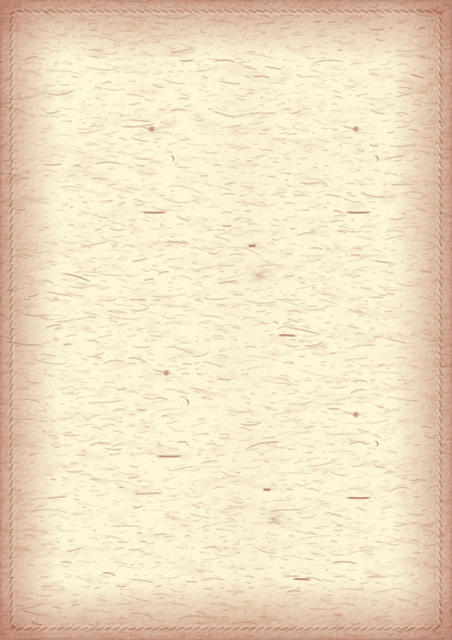
A WebGL 1 fragment shader for this texture:

```glsl
precision highp float;
uniform vec2 u_resolution;

float hash(vec2 p) {
  vec3 q = fract(vec3(p.xyx) * 0.1031);
  q += dot(q, q.yzx + 33.33);
  return fract((q.x + q.y) * q.z);
}

float noise(vec2 p) {
  vec2 i = floor(p), f = fract(p);
  f = f * f * (3.0 - 2.0 * f);
  return mix(mix(hash(i), hash(i + vec2(1.0, 0.0)), f.x),
             mix(hash(i + vec2(0.0, 1.0)), hash(i + 1.0), f.x), f.y);
}

float fbm(vec2 p) {
  float sum = 0.0, gain = 0.5;
  for (int i = 0; i < 4; i++) {
    sum += gain * noise(p);
    p = p * 2.03 + 17.0;
    gain *= 0.5;
  }
  return sum / 0.9375;
}

// Depth inside a rounded rectangle, positive inward
float insetDepth(vec2 p, vec2 size, float radius) {
  vec2 q = abs(p - 0.5 * size) - 0.5 * size + radius;
  return radius - length(max(q, 0.0)) - min(max(q.x, q.y), 0.0);
}

// Curved, tapered stroke centred at the origin
float stroke(vec2 p, float angle, float halfLength, float bend, float width, float px) {
  float c = cos(angle), s = sin(angle);
  p = vec2(c * p.x + s * p.y, c * p.y - s * p.x);
  float t = p.x / halfLength;
  float d = abs(p.y - bend * halfLength * (t * t - 0.3));
  float taper = 1.0 - smoothstep(0.55, 1.0, abs(t));
  return taper * (1.0 - smoothstep(width * 0.4, width + px, d));
}

// One hashed fibre per cell, gathered from neighbouring cells
float fibres(vec2 p, vec2 cell, float density, float seed, float px) {
  vec2 id = floor(p / cell);
  float ink = 0.0;
  for (int j = -1; j <= 1; j++) {
    for (int i = -1; i <= 1; i++) {
      vec2 k = id + vec2(float(i), float(j)) + seed;
      float a = hash(k + 3.7), b = hash(k + 11.3), c = hash(k + 23.9);
      vec2 centre = (k - seed + vec2(a, b)) * cell;
      float halfLength = cell.x * mix(0.15, 0.6, c * c);
      float bend = (hash(k + 41.1) - 0.5) * 0.6;
      float angle = (hash(k + 57.3) - 0.55) * 0.6;
      float strength = step(hash(k + 71.9), density) * mix(0.25, 1.0, a * b);
      ink = max(ink, strength * stroke(p - centre, angle, halfLength, bend, 0.0007, px));
    }
  }
  return ink;
}

// Knot, hook, dashes and stain that recur together
float inclusion(vec2 p, float px) {
  float wobble = 0.002 * (noise(p * 260.0 + 40.0) - 0.5);
  float knot = 0.75 * (1.0 - smoothstep(0.0022, 0.0052 + px, length(p) + wobble));
  float tail = 0.4 * stroke(p - vec2(-0.006, 0.002), -0.2, 0.019, 0.1, 0.0008, px);
  float hook = 0.65 * stroke(p - vec2(0.033, -0.045), 1.9, 0.006, 0.6, 0.0009, px);
  float dash = 0.85 * stroke(p - vec2(0.004, -0.130), 0.0, 0.022, 0.04, 0.0011, px);
  float speck = 0.9 * stroke(p - vec2(0.157, -0.182), 0.0, 0.007, 0.1, 0.0016, px);
  float farDash = 0.85 * stroke(p - vec2(0.212, -0.322), -0.04, 0.016, 0.0, 0.0012, px);
  vec2 q = (p - vec2(0.169, -0.228)) / vec2(0.016, 0.009);
  float stain = 0.55 * exp(-dot(q, q)) * noise(p * vec2(150.0, 260.0) + 90.0);
  return max(max(max(knot, tail), max(hook, dash)), max(max(speck, farDash), stain));
}

// Chain of slanted loops following the inset outline
float stitch(float depth, float along, float px) {
  float phase = fract(along / 0.0125) - 0.5;
  float d = abs(depth - 0.018 - 0.005 * phase);
  float gap = 1.0 - smoothstep(0.32, 0.5, abs(phase));
  return gap * (1.0 - smoothstep(0.0004, 0.0012 + px, d));
}

void main() {
  float px = 1.0 / u_resolution.y;
  vec2 p = gl_FragCoord.xy * px;
  vec2 size = vec2(u_resolution.x * px, 1.0);
  float depth = insetDepth(p, size, 0.025);
  float glowDepth = insetDepth(p, size, 0.10);

  // Cream sheet with horizontal pulp and a faint central fold
  float pulp = fbm(p * vec2(38.0, 105.0));
  float cloud = fbm(p * vec2(9.0, 16.0) + 5.0);
  float fold = exp(-pow((p.x - 0.535 * size.x) / 0.045, 2.0));
  vec3 colour = vec3(0.995, 0.972, 0.858);
  float tint = 0.20 * smoothstep(0.48, 0.85, pulp) + 0.08 * cloud + 0.055 * fold;
  colour -= vec3(0.12, 0.25, 0.26) * tint;

  // Rosy border, uneven along its inner edge
  float reach = 0.096 + 0.018 * (cloud - 0.5);
  float border = pow(clamp(1.0 - glowDepth / reach, 0.0, 1.12), 1.25);
  colour -= vec3(0.185, 0.325, 0.290) * border;

  // Embossed grain, strongest on the border
  vec2 grainAt = p * vec2(230.0, 290.0);
  float grain = noise(grainAt) - noise(grainAt + vec2(0.6, -0.6));
  colour += grain * mix(0.014, 0.055, min(border, 1.0));

  // Scattered fibres in three sizes
  float ink = 0.65 * fibres(p, vec2(0.060, 0.026), 0.65, 0.0, px);
  ink = max(ink, 0.50 * fibres(p + 0.013, vec2(0.034, 0.014), 0.70, 130.0, px));
  ink = max(ink, 0.38 * fibres(p + 0.007, vec2(0.020, 0.009), 0.65, 270.0, px));

  // Recurring inclusions, two columns by two rows
  for (int row = 0; row < 2; row++) {
    for (int column = 0; column < 2; column++) {
      float r = float(row), c = float(column);
      vec2 origin = vec2(0.237 + 0.319 * c + 0.023 * r * (1.0 - c),
                         0.798 - r * mix(0.381, 0.446, c));
      ink = max(ink, inclusion(p - origin, px));
    }
  }
  colour = mix(colour, vec3(0.63, 0.40, 0.31), ink * 0.8);

  // Stitched seam with a lit lower lip
  vec2 edge = min(p, size - p);
  float along = edge.x < edge.y ? p.y : p.x;
  float seam = stitch(depth, along, px);
  float lip = stitch(depth - 0.0025, along, px);
  colour += vec3(0.07, 0.075, 0.07) * lip - vec3(0.12, 0.13, 0.12) * seam;

  // Worn outer rim
  float rim = 1.0 - smoothstep(0.0, 0.006, depth + 0.003 * (pulp - 0.5));
  colour -= vec3(0.04, 0.05, 0.045) * rim;

  gl_FragColor = vec4(clamp(colour, 0.0, 1.0), 1.0);
}
```
